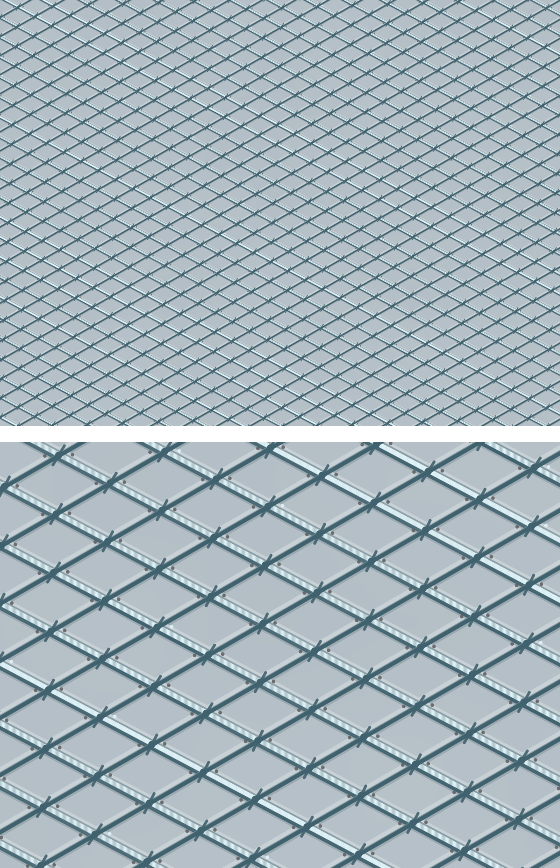
Top: the whole. Bottom: its middle third, enlarged.
This texture is drawn by a Shadertoy shader. Its source:

```glsl
#define FALL_SLOPE 0.53      // descending rods: drop per unit across
#define RISE_SLOPE 0.575     // ascending wires: climb per unit across
#define FALL_GAP 0.0469      // vertical gap between rods, in canvas heights
#define RISE_GAP 0.0447      // vertical gap between wires
#define ANCHOR vec2(0.6439, 0.5246)
#define RIDGE_PITCH 0.0056
#define WEAR 0.15

const vec3 PANEL = vec3(0.71, 0.75, 0.78);
const vec3 HALO = vec3(0.78, 0.82, 0.84);
const vec3 SHADOW = vec3(0.58, 0.64, 0.67);
const vec3 STEEL = vec3(0.44, 0.53, 0.56);
const vec3 DARK = vec3(0.25, 0.38, 0.43);
const vec3 SHINE = vec3(0.88, 0.96, 0.98);
const vec3 RUST = vec3(0.36, 0.36, 0.37);

float hash(vec2 p) {
    return fract(sin(dot(p, vec2(127.1, 311.7))) * 43758.545);
}

float noise(vec2 p) {
    vec2 i = floor(p), f = fract(p);
    f = f * f * (3.0 - 2.0 * f);
    return mix(mix(hash(i), hash(i + vec2(1, 0)), f.x),
               mix(hash(i + vec2(0, 1)), hash(i + vec2(1, 1)), f.x), f.y);
}

// Coverage of a strip or disc of the given half width
float cover(float dist, float halfWidth) {
    float soft = 0.5 / iResolution.y;
    return 1.0 - smoothstep(halfWidth - soft, halfWidth + soft, abs(dist));
}

float segmentDistance(vec2 p, vec2 tip) {
    return length(p - tip * clamp(dot(p, tip) / dot(tip, tip), -1.0, 1.0));
}

void mainImage(out vec4 fragColor, in vec2 fragCoord) {
    vec2 p = fragCoord / iResolution.y - ANCHOR;

    // Lattice coordinates: x counts wires, y counts rods
    vec2 lattice = vec2((p.y - RISE_SLOPE * p.x) / RISE_GAP,
                        (p.y + FALL_SLOPE * p.x) / FALL_GAP);
    vec2 id = floor(lattice + 0.5);
    vec2 offset = (lattice - id) * vec2(RISE_GAP, FALL_GAP);
    float wire = offset.x * inversesqrt(1.0 + RISE_SLOPE * RISE_SLOPE);
    float rod = offset.y * inversesqrt(1.0 + FALL_SLOPE * FALL_SLOPE);

    // Panel with faint mottling
    vec3 color = PANEL + 0.012 * (noise(p * 9.0) - 0.5);

    // Light and shade beside both sets of lines
    color = mix(color, HALO, cover(wire - 0.0032, 0.0020));
    color = mix(color, SHADOW, 0.8 * cover(wire + 0.0026, 0.0011));
    color = mix(color, HALO, cover(rod - 0.0042, 0.0018));
    color = mix(color, SHADOW, 0.8 * cover(rod + 0.0044, 0.0011));

    // Ridged bright rods, some of them nearly smooth
    float wear = 1.0 - WEAR * noise(p * 14.0 + 20.0);
    float ridge = 0.5 + 0.5 * sin(6.2832 * p.x / RIDGE_PITCH);
    float ridged = mix(0.05, 0.4, step(0.25, hash(vec2(id.y, 7.0))));
    vec3 core = mix(SHINE, STEEL, ridge * ridged);
    color = mix(color, STEEL, 0.75 * wear * cover(rod - 0.0030, 0.0008));
    color = mix(color, DARK, wear * cover(rod + 0.0025, 0.0016));
    color = mix(color, core, wear * cover(rod - 0.0006, 0.0019));

    // Thin dark wires crossing over the rods
    color = mix(color, STEEL, 0.8 * wear * cover(wire - 0.0009, 0.0010));
    color = mix(color, DARK, cover(wire + 0.0004, 0.0016));

    // Knot, barb and paired studs at each crossing
    float across = (offset.y - offset.x) / (FALL_SLOPE + RISE_SLOPE);
    vec2 q = vec2(across, offset.y - FALL_SLOPE * across);
    float chance = hash(id);
    vec2 barb = vec2(0.0035 + 0.0015 * chance, 0.0075);
    color = mix(color, DARK, 0.9 * cover(segmentDistance(q, barb), 0.0011));
    color = mix(color, DARK, cover(length(q), 0.0028));
    vec2 mirrored = q.x < 0.0 ? -q : q;
    vec2 stud = vec2(0.0095 + 0.002 * chance, 0.0005);
    vec3 studColor = chance > 0.85 && q.x > 0.0 ? SHINE : RUST;
    color = mix(color, studColor, 0.85 * cover(length(mirrored - stud), 0.0014));

    fragColor = vec4(color, 1.0);
}
```
